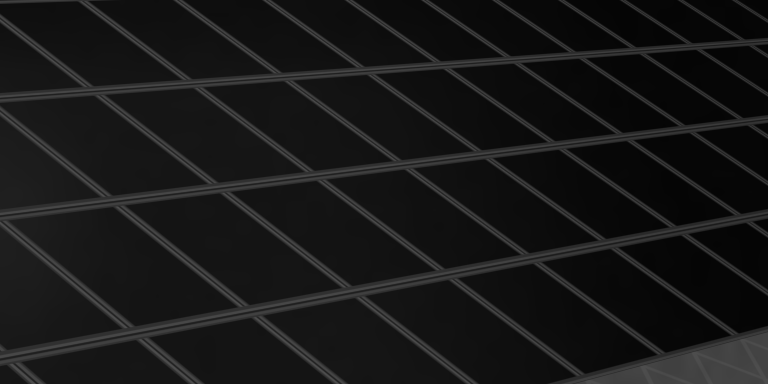
Reproduce this pattern procedurally as a Shadertoy shader.

```glsl
// Dark glossy panels in a slanted grid, seen in perspective. A plane-to-canvas
// matrix is inverted to give grid coordinates; grooved metal rails follow the
// whole-number lines, and pale ground shows beyond the last row.

#define RAIL_HALF 0.046      // half width of the long rails, in cells
#define JOINT_HALF 0.053     // half width of the slanted joints, in cells
#define PANEL_LIT 0.080      // panel tone on the left
#define PANEL_DARK 0.022     // panel tone on the far right
#define METAL_BODY 0.19
#define METAL_LIGHT 0.30
#define METAL_GROOVE 0.12
#define GROUND_TONE 0.26
#define LAST_ROW 3.0
#define CELL_VARIATION 0.008
#define GRAIN 0.006

// Columns: step along a row, step down a column, grid origin (y points down)
const mat3 GRID_TO_CANVAS = mat3(
    0.2813, -0.0087, 0.0475,
    0.3068,  0.2359, -0.0340,
    0.2448,  0.2370, 1.0);

float hash(vec2 p) {
    p = fract(p * vec2(0.1031, 0.1130));
    p += dot(p, p.yx + 33.33);
    return fract((p.x + p.y) * p.x * 7.13);
}

float noise(vec2 p) {
    vec2 cell = floor(p), f = fract(p);
    f = f * f * (3.0 - 2.0 * f);
    return mix(mix(hash(cell), hash(cell + vec2(1, 0)), f.x),
               mix(hash(cell + vec2(0, 1)), hash(cell + vec2(1, 1)), f.x), f.y);
}

// Smooth-edged strip around zero
float strip(float d, float halfWidth, float aa) {
    return smoothstep(halfWidth + 0.7 * aa, halfWidth - 0.7 * aa, abs(d));
}

// Long rail: bright upper ridge, groove, paler lower lip
float railTone(float t, float aa) {
    float tone = METAL_BODY;
    tone = mix(tone, METAL_LIGHT, 0.8 * strip(t + 0.25, 0.20, aa));
    tone = mix(tone, METAL_GROOVE, strip(t - 0.12, 0.13, aa));
    return mix(tone, 0.25, strip(t - 0.52, 0.20, aa));
}

// Slanted joint: two light ribs with a groove between
float jointTone(float t, float aa) {
    float tone = mix(METAL_BODY, 0.27, strip(t - 0.40, 0.28, aa));
    tone = mix(tone, METAL_LIGHT, strip(t + 0.38, 0.25, aa));
    return mix(tone, METAL_GROOVE, strip(t, 0.13, aa));
}

// Panel face: falls off to the right, soft reflection at the left edge
float panelTone(vec2 p, vec2 grid) {
    float shade = smoothstep(0.75, 1.85, p.x + 0.25 * (0.5 - p.y));
    float tone = mix(PANEL_LIT, PANEL_DARK, shade);
    tone -= 0.025 * smoothstep(0.28, 0.0, p.y) * (1.0 - shade);
    vec2 glow = (p - vec2(0.0, 0.58)) / vec2(0.22, 0.30);
    tone += 0.04 * exp(-dot(glow, glow));
    tone += CELL_VARIATION * (hash(floor(grid) + 17.0) - 0.5) * (1.0 - 0.6 * shade);
    return tone + GRAIN * (noise(p * 22.0) - 0.5);
}

// Ground: pale surface with faint crossing seams
float groundTone(vec2 p, vec2 grid) {
    vec2 cross2 = vec2(grid.x + grid.y, grid.x - grid.y) * 1.5;
    vec2 aa = fwidth(cross2);
    vec2 d = cross2 - round(cross2);
    float seam = max(strip(d.x, 0.04, aa.x), strip(d.y, 0.04, aa.y));
    return GROUND_TONE + 0.035 * seam + 0.02 * (noise(p * 30.0) - 0.5);
}

void mainImage(out vec4 fragColor, in vec2 fragCoord) {
    vec2 p = fragCoord / iResolution.xy;
    p = vec2(2.0 * p.x, 1.0 - p.y);
    vec3 plane = inverse(GRID_TO_CANVAS) * vec3(p, 1.0);
    vec2 grid = plane.xy / plane.z;
    vec2 aa = fwidth(grid);
    vec2 d = grid - round(grid);

    float tone = panelTone(p, grid);
    float fade = mix(1.0, 0.82, smoothstep(0.8, 2.0, p.x));

    // Joints first, rails on top
    float joint = jointTone(d.x / JOINT_HALF, aa.x / JOINT_HALF) * fade;
    tone = mix(tone, joint, strip(d.x, JOINT_HALF, aa.x));
    float rail = railTone(d.y / RAIL_HALF, aa.y / RAIL_HALF) * fade;
    tone = mix(tone, rail, strip(d.y, RAIL_HALF, aa.y));

    float beyond = smoothstep(-0.7, 0.7, (grid.y - LAST_ROW) / aa.y);
    tone = mix(tone, groundTone(p, grid), beyond);
    fragColor = vec4(vec3(tone), 1.0);
}
```
